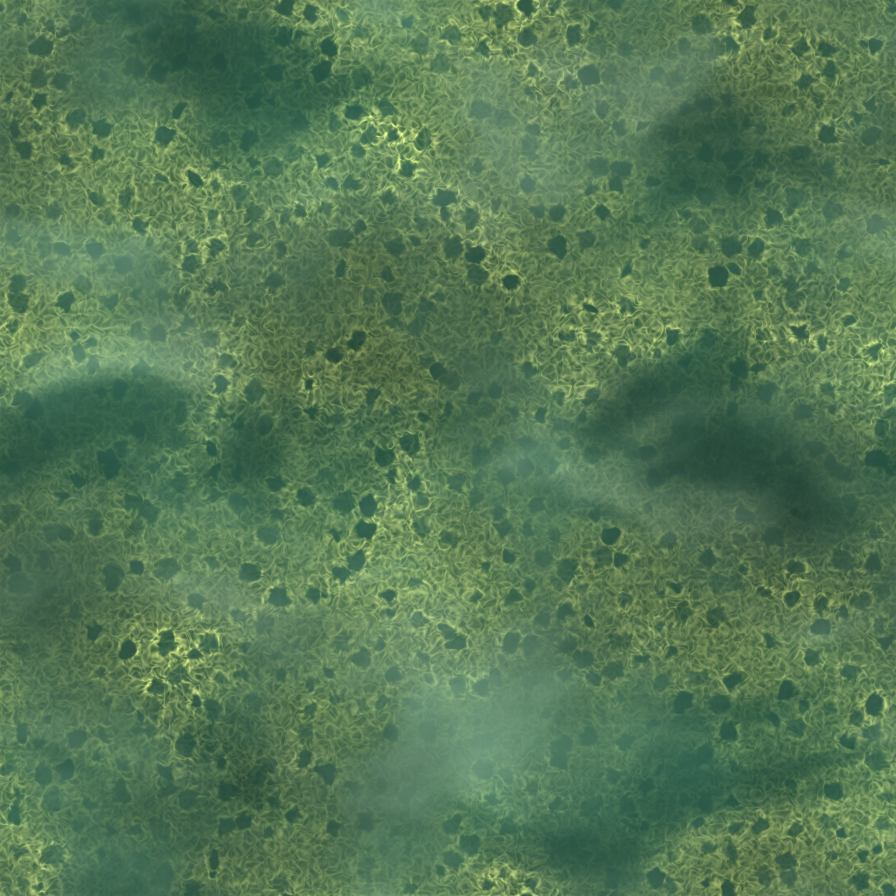
Reproduce this texture procedurally as a three.js fragment shader.

```glsl
varying vec2 vUv;

const vec3 MOSS_SHADE = vec3(0.27, 0.40, 0.27);
const vec3 MOSS_LIGHT = vec3(0.58, 0.67, 0.41);
const vec3 RIM_GLOW = vec3(0.23, 0.22, 0.09);
const vec3 PORE = vec3(0.16, 0.32, 0.26);
const vec3 WATER = vec3(0.25, 0.40, 0.32);
const vec3 MIST = vec3(0.45, 0.59, 0.49);
const vec3 DEPTH = vec3(0.12, 0.28, 0.23);

float hash(vec2 p) {
  return fract(sin(dot(p, vec2(127.1, 311.7))) * 43758.5453);
}

// Gradient noise that wraps after a whole number of cells
float corner(vec2 cell, vec2 f, vec2 offset, vec2 cells, float seed) {
  float angle = 6.2832 * hash(mod(cell + offset, cells) + seed);
  return dot(vec2(cos(angle), sin(angle)), f - offset);
}

float noise(vec2 uv, vec2 cells, float seed) {
  vec2 p = uv * cells;
  vec2 i = floor(p);
  vec2 f = p - i;
  vec2 u = f * f * f * (f * (f * 6.0 - 15.0) + 10.0);
  float low = mix(corner(i, f, vec2(0.0), cells, seed),
                  corner(i, f, vec2(1.0, 0.0), cells, seed), u.x);
  float high = mix(corner(i, f, vec2(0.0, 1.0), cells, seed),
                   corner(i, f, vec2(1.0), cells, seed), u.x);
  return mix(low, high, u.y);
}

float fbm(vec2 uv, vec2 cells, float seed) {
  float sum = 0.0;
  float weight = 0.65;
  for (int i = 0; i < 5; i++) {
    sum += weight * noise(uv, cells, seed);
    cells *= 2.0;
    seed += 17.3;
    weight *= 0.5;
  }
  return sum;
}

vec2 warp(vec2 uv, float cells, float amount, float seed) {
  return uv + amount * vec2(noise(uv, vec2(cells), seed),
                            noise(uv, vec2(cells), seed + 31.7));
}

// Thin threads along the zero lines of the noise
float threads(vec2 uv, float cells, float width, float seed) {
  return 1.0 - smoothstep(0.0, width, abs(noise(uv, vec2(cells), seed)));
}

// x: signed distance to the nearest pore in cell units, y: its strength
vec2 pores(vec2 uv, float cells, float share, float seed) {
  vec2 p = uv * cells;
  vec2 i = floor(p);
  vec2 nearest = vec2(1.0, 0.0);
  for (int y = -1; y <= 1; y++) {
    for (int x = -1; x <= 1; x++) {
      vec2 cell = i + vec2(float(x), float(y));
      vec2 id = mod(cell, vec2(cells)) + seed;
      vec2 center = cell + 0.12 + 0.76 * vec2(hash(id), hash(id + 57.3));
      float radius = mix(0.17, 0.37, hash(id + 91.9));
      float d = length(p - center) - radius;
      if (hash(id + 23.1) < share && d < nearest.x) {
        nearest = vec2(d, mix(0.5, 1.0, hash(id + 11.7)));
      }
    }
  }
  return nearest;
}

void main() {
  // Fibrous moss
  vec2 fiberUv = warp(vUv, 70.0, 0.005, 3.0);
  float coarse = threads(fiberUv, 74.0, 0.26, 7.0);
  float fine = threads(fiberUv, 137.0, 0.30, 13.0);
  float grain = noise(fiberUv, vec2(210.0), 19.0);
  float fiber = 0.42 * coarse + 0.42 * fine + 0.4 * grain;
  float patches = fbm(vUv, vec2(4.0), 41.0);
  float cover = smoothstep(-0.36, 0.26, patches);
  float sun = smoothstep(-0.15, 0.4, fbm(vUv, vec2(6.0), 67.0));
  vec3 color = mix(MOSS_SHADE, MOSS_LIGHT, 0.08 + fiber * (0.75 + 0.5 * sun));

  // Rounded, slightly lobed pores with bright rims
  vec2 poreUv = warp(warp(vUv, 50.0, 0.007, 83.0), 105.0, 0.006, 89.0);
  vec2 pore = pores(poreUv, 31.0, 0.68, 5.0);
  float rim = exp(-pow((pore.x - 0.1) / 0.11, 2.0)) * pore.y;
  float hole = (1.0 - smoothstep(-0.09, 0.06, pore.x)) * pore.y;
  color += RIM_GLOW * rim * (0.3 + fiber) * (0.45 + sun);
  color = mix(color, PORE, 0.92 * hole);

  // Water, drifting mist and dark depths
  vec2 driftUv = warp(vUv, 4.0, 0.08, 101.0);
  float mist = smoothstep(-0.04, 0.42, fbm(driftUv, vec2(3.0, 5.0), 113.0));
  float depth = smoothstep(0.0, 0.4, fbm(driftUv, vec2(3.0, 5.0), 149.0));
  float light = fbm(vUv, vec2(3.0, 4.0), 181.0);
  color = mix(color, WATER, 0.78 * (1.0 - cover));
  color = mix(color, MIST, 0.55 * mist);
  color = mix(color, DEPTH, 0.75 * depth);
  color *= 1.03 + 0.45 * light;

  gl_FragColor = vec4(color, 1.0);
}
```
